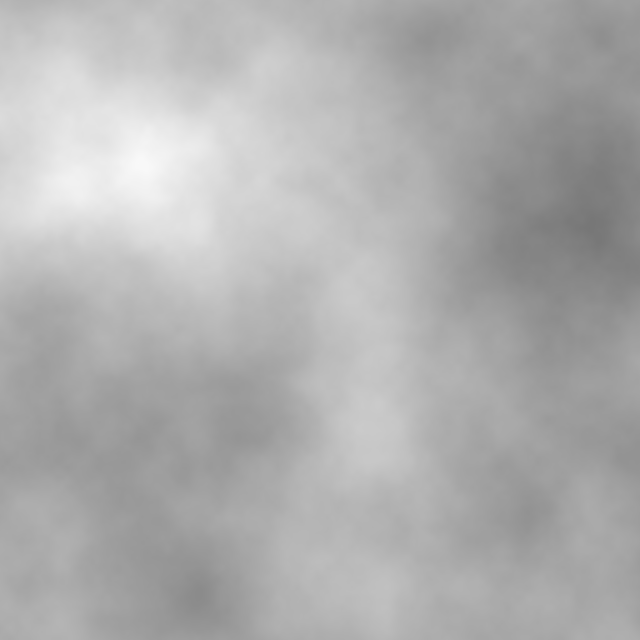
Reproduce this texture procedurally as a three.js fragment shader.

```glsl
varying vec2 vUv;

const float BASE_TONE = 0.65;
const float GLOW_GAIN = 0.235;
const float RIDGE_GAIN = 0.09;
const float SHADE_GAIN = 0.11;
const float DETAIL_GAIN = 0.36;
const float DETAIL_CELLS = 4.0;
const float WARP_AMOUNT = 0.16;
const float WARP_CELLS = 3.0;
const float OCTAVE_GAIN = 0.5;
const int OCTAVES = 6;
const vec2 SEED = vec2(17.3, 41.7);

const vec2 GLOW_CENTER = vec2(0.18, 0.73);
const vec2 GLOW_SIZE = vec2(0.40, 0.28);
const vec2 RIDGE_CENTER = vec2(0.15, 0.70);
const vec2 RIDGE_SIZE = vec2(0.25, 0.08);
const float RIDGE_ANGLE = 0.46;
const vec2 UPPER_SHADE_CENTER = vec2(0.82, 0.81);
const vec2 UPPER_SHADE_SIZE = vec2(0.25, 0.26);
const vec2 LOWER_SHADE_CENTER = vec2(0.22, 0.21);
const vec2 LOWER_SHADE_SIZE = vec2(0.20, 0.18);

float hash(vec2 cell) {
  vec3 p = fract(vec3(cell.xyx) * 0.1031);
  p += dot(p, p.yzx + 33.33);
  return fract((p.x + p.y) * p.z);
}

float valueNoise(vec2 p) {
  vec2 cell = floor(p);
  vec2 f = fract(p);
  vec2 blend = f * f * (3.0 - 2.0 * f);
  float low = mix(hash(cell), hash(cell + vec2(1.0, 0.0)), blend.x);
  float high = mix(hash(cell + vec2(0.0, 1.0)), hash(cell + 1.0), blend.x);
  return mix(low, high, blend.y);
}

// Layered noise, normalised and centred on zero
float cloudNoise(vec2 p) {
  float sum = 0.0;
  float total = 0.0;
  float weight = 1.0;
  for (int i = 0; i < OCTAVES; i++) {
    sum += weight * valueNoise(p);
    total += weight;
    weight *= OCTAVE_GAIN;
    p = p * 2.0 + SEED;
  }
  return sum / total - 0.5;
}

// Soft elliptical patch
float patchAt(vec2 offset, vec2 size) {
  vec2 d = offset / size;
  return exp(-dot(d, d));
}

vec2 rotate(vec2 p, float angle) {
  float c = cos(angle);
  float s = sin(angle);
  return vec2(c * p.x + s * p.y, c * p.y - s * p.x);
}

void main() {
  // Ragged outlines for the broad patches
  vec2 warp = vec2(cloudNoise(vUv * WARP_CELLS + SEED),
                   cloudNoise(vUv * WARP_CELLS + SEED.yx));
  vec2 p = vUv + WARP_AMOUNT * warp;

  // Broad light and shade
  float tone = BASE_TONE;
  tone += GLOW_GAIN * patchAt(p - GLOW_CENTER, GLOW_SIZE);
  tone += RIDGE_GAIN * patchAt(rotate(p - RIDGE_CENTER, RIDGE_ANGLE), RIDGE_SIZE);
  tone -= SHADE_GAIN * patchAt(p - UPPER_SHADE_CENTER, UPPER_SHADE_SIZE);
  tone -= SHADE_GAIN * patchAt(p - LOWER_SHADE_CENTER, LOWER_SHADE_SIZE);

  // Finer billows
  tone += DETAIL_GAIN * cloudNoise(vUv * DETAIL_CELLS + 2.0 * SEED);

  gl_FragColor = vec4(vec3(clamp(tone, 0.0, 1.0)), 1.0);
}
```
